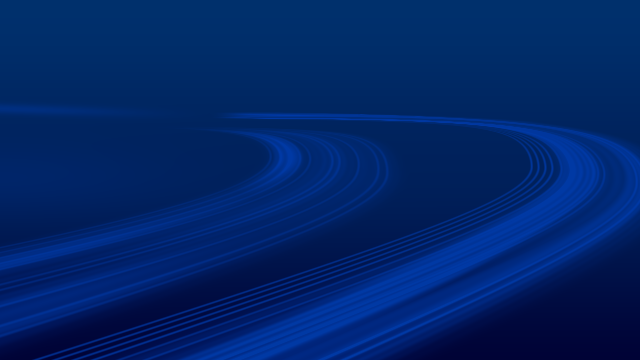
Write a Shadertoy shader that draws this background.

```glsl
// Deep blue backdrop with two sweeping ribbons of light that bend round to the left.
// Each ribbon lies between two curves x(y); the fraction s across it places
// soft fills, thin strands and layered-sine streaks.

#define SKY_BLUE     vec3(0.0, 0.188, 0.425)
#define MIDDLE_BLUE  vec3(0.0, 0.128, 0.355)
#define FLOOR_BLUE   vec3(0.0, 0.005, 0.205)
#define LIGHT_BLUE   vec3(0.0, 0.222, 0.645)
#define FAR_HORIZON  0.309
#define NEAR_HORIZON 0.3425
#define STRAND_WIDTH 0.013
#define STREAK_DEPTH 0.17

// Curve x(y): hyperbola below its rightmost point, flattening to a horizon above it
float bendX(float y, vec2 peak, float horizon, float slope, float roundness, float reach) {
    float d = y - peak.y;
    if (d > 0.0) return peak.x + roundness - length(vec2(slope * d, roundness));
    float q = d / (peak.y - horizon);
    q = min(q * q, 0.985);
    return peak.x - reach * q / (1.0 - q);
}

// Soft-edged interval
float band(float s, float from, float to, float soft) {
    return smoothstep(from - soft, from + soft, s) * (1.0 - smoothstep(to - soft, to + soft, s));
}

// Evenly spaced thin lines across a ribbon, dimmed where narrower than a sample
float strands(float s, float first, float gap, int count, float blur) {
    float sum = 0.0;
    float width = STRAND_WIDTH + 0.6 * blur;
    for (int i = 0; i < count; i++) {
        float offset = abs(s - first - gap * float(i));
        sum += 1.0 - smoothstep(0.0, width, offset);
    }
    return sum * STRAND_WIDTH / width * 1.4;
}

// Fine variation across a ribbon that drifts slowly along it, faded where too fine
float streaks(float s, float y, float blur) {
    float broad = sin(s * 31.0 + 2.0 * sin(y * 5.0));
    float fine = sin(s * 83.0 + 3.0 * sin(s * 11.0) - y * 6.0);
    return (0.5 * broad + 0.7 * fine) * (1.0 - smoothstep(0.01, 0.05, blur));
}

// Large ribbon on the right
float outerRibbon(vec2 p) {
    float inner = bendX(p.y, vec2(1.477, 0.463), 0.3218, 3.2, 0.382, 0.111);
    float outer = bendX(p.y, vec2(1.782, 0.509), 0.2894, 2.4, 0.382, 0.2546);
    float span = outer - inner;
    float tail = min(span, 0.33 + 1.1 * max(p.y - 0.51, 0.0));
    float s = p.x > outer ? 1.0 + (p.x - outer) / tail : (p.x - inner) / span;
    float blur = min(fwidth(s), 0.5);
    float low = smoothstep(0.5, 1.0, p.y);

    float fill = 0.9 * band(s, 0.28 + 0.16 * low, 0.62 + 0.24 * low, 0.05 + 0.1 * low);
    fill = max(fill, 0.68 * band(s, 0.84 - 0.12 * low, 1.1 + 0.06 * low, 0.07 + 0.09 * low));
    fill = max(fill, 0.38 * band(s, 0.25, 1.2, 0.16));
    fill *= 1.0 + STREAK_DEPTH * streaks(s, p.y, blur);

    float lines = 0.90 * strands(s, 0.0, 0.065, 4, blur)
                + 0.60 * strands(s, 0.28, 0.09, 2, blur)
                + 0.60 * strands(s, 0.62, 0.055, 2, blur)
                + 0.65 * strands(s, 0.96, 0.075, 2, blur);
    float visible = smoothstep(FAR_HORIZON, FAR_HORIZON + 0.012, p.y)
                  * max(smoothstep(0.58, 0.70, p.x), smoothstep(0.42, 0.52, p.y));
    return min(fill + lines * (1.0 - 0.6 * fill), 1.0) * visible;
}

// Smaller ribbon on the left
float innerRibbon(vec2 p) {
    float inner = bendX(p.y, vec2(0.752, 0.435), NEAR_HORIZON, 6.0, 1.157, 0.116);
    float outer = bendX(p.y, vec2(1.083, 0.481), NEAR_HORIZON, 3.3, 0.528, 0.081);
    float s = (p.x - inner) / (outer - inner);
    float blur = min(fwidth(s), 0.5);
    float leftward = 1.0 - smoothstep(0.1, 0.85, p.x);
    float lobe = exp(-pow((p.y - 0.432) / 0.08, 2.0));

    float fill = 0.24 * band(s, 0.0, 1.04, 0.12);
    fill += 0.66 * lobe * band(s, 0.05, 0.25, 0.05);
    fill += 0.18 * band(s, 0.44, 0.62, 0.08) * (1.0 - leftward);
    fill += leftward * (0.46 * band(s, 0.16, 0.36, 0.09) + 0.34 * band(s, 0.68, 1.0, 0.11));
    fill *= 1.0 + STREAK_DEPTH * streaks(s, p.y, blur);

    float lines = 0.42 * strands(s, 0.0, 0.085, 5, blur)
                + 0.42 * strands(s, 0.53, 0.06, 2, blur)
                + 0.46 * strands(s, 0.75, 0.0, 1, blur)
                + 0.42 * strands(s, 0.91, 0.07, 2, blur);
    float visible = smoothstep(NEAR_HORIZON, NEAR_HORIZON + 0.03, p.y)
                  * max(smoothstep(0.4, 0.78, p.x), smoothstep(0.43, 0.58, p.y));
    return min(fill + lines * (1.0 - 0.6 * fill), 1.0) * visible;
}

void mainImage(out vec4 fragColor, in vec2 fragCoord) {
    // Units of canvas height, y running down from the top edge
    vec2 uv = fragCoord / iResolution.xy;
    vec2 p = vec2(uv.x * 16.0 / 9.0, 1.0 - uv.y);

    // Vertical gradient
    vec3 color = mix(SKY_BLUE, MIDDLE_BLUE, smoothstep(0.0, 0.5, p.y));
    color = mix(color, FLOOR_BLUE, smoothstep(0.45, 1.08, p.y));

    // Faint far glow on the left and haze inside the small bend
    float glowY = 0.302 + 0.03 * p.x;
    float horizonGlow = exp(-pow((p.y - glowY) / 0.014, 2.0)) * (1.0 - smoothstep(0.0, 0.62, p.x));
    float haze = exp(-pow(p.x / 0.5, 2.0) - pow((p.y - 0.5) / 0.1, 2.0));
    color = mix(color, LIGHT_BLUE, 0.46 * horizonGlow + 0.2 * haze);

    // Ribbons
    color = mix(color, LIGHT_BLUE, innerRibbon(p));
    color = mix(color, LIGHT_BLUE, outerRibbon(p));
    fragColor = vec4(color, 1.0);
}
```
